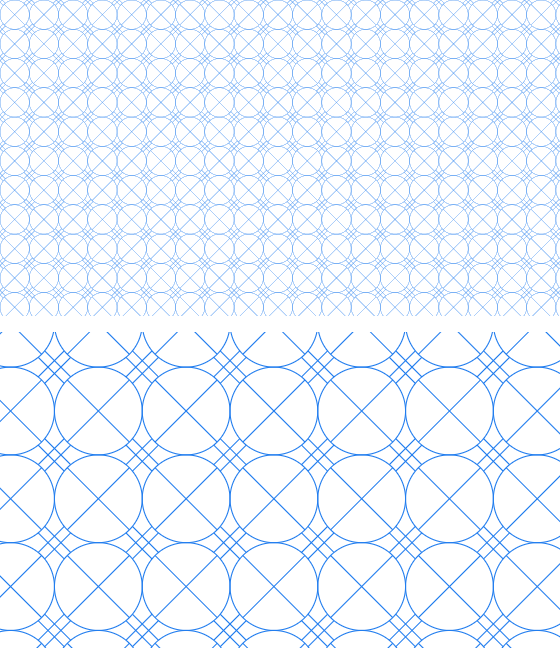
Top, the full canvas; bottom, a detail of the centre.
Write a Shadertoy shader that draws this pattern.

```glsl
// Thin blue lattice of touching circles, each crossed by an X, with paired diagonals in the gaps.

const float ROWS = 10.8;          // cells over the canvas height
const float RADIUS = 0.5;         // all lengths below are in cells
const float LINE_WIDTH = 0.0125;
const float PAIR_OFFSET = 0.052;  // from the cell diagonal to each paired line
const vec3 PAPER = vec3(1.0);
const vec3 INK = vec3(0.13, 0.49, 0.935);

// Share of a pixel covered by a line at signed distance d
float lineCoverage(float d, float width, float pixel) {
    float low = max(d - 0.5 * pixel, -0.5 * width);
    float high = min(d + 0.5 * pixel, 0.5 * width);
    return max(high - low, 0.0) / pixel;
}

// Lay one coverage over another
float over(float a, float b) {
    return 1.0 - (1.0 - a) * (1.0 - b);
}

// Distances to the two diagonals through the origin
vec2 diagonals(vec2 p) {
    return vec2(p.x - p.y, p.x + p.y) * 0.70710678;
}

// Two crossing diagonals
float crossLines(vec2 p, float width, float pixel) {
    vec2 d = diagonals(p);
    return over(lineCoverage(d.x, width, pixel), lineCoverage(d.y, width, pixel));
}

// Two crossing pairs of parallel diagonals
float pairedLines(vec2 p, float offset, float width, float pixel) {
    vec2 d = abs(diagonals(p)) - offset;
    return over(lineCoverage(d.x, width, pixel), lineCoverage(d.y, width, pixel));
}

// Outlines of this cell's circle and its neighbours
float circles(vec2 p, float radius, float width, float pixel) {
    float ink = 0.0;
    for (int y = -1; y <= 1; y++) {
        for (int x = -1; x <= 1; x++) {
            float d = length(p - vec2(x, y)) - radius;
            ink = over(ink, lineCoverage(d, width, pixel));
        }
    }
    return ink;
}

void mainImage(out vec4 fragColor, in vec2 fragCoord) {
    // Cells are counted from the upper left corner
    float pixel = ROWS / iResolution.y;
    vec2 grid = vec2(fragCoord.x, iResolution.y - fragCoord.y) * pixel;
    vec2 fromCenter = fract(grid) - 0.5;
    vec2 fromCorner = fract(grid + 0.5) - 0.5;

    // The X fills the circle, the pairs fill the gap outside it
    float inside = clamp(0.5 - (length(fromCenter) - RADIUS) / pixel, 0.0, 1.0);
    float diagonalInk = mix(pairedLines(fromCorner, PAIR_OFFSET, LINE_WIDTH, pixel),
                            crossLines(fromCenter, LINE_WIDTH, pixel), inside);

    float ink = over(circles(fromCenter, RADIUS, LINE_WIDTH, pixel), diagonalInk);
    fragColor = vec4(mix(PAPER, INK, ink), 1.0);
}
```
